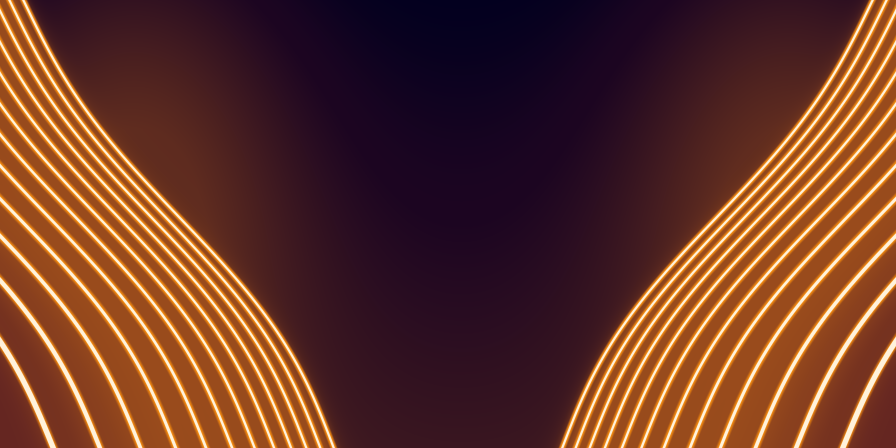
This background is drawn by a Shadertoy shader. Its source:

```glsl
// Two mirrored ribbons of glowing amber strands over a dark plum backdrop.
// Every strand is one S-shaped curve, shifted sideways by a growing offset;
// the backdrop is a colour ramp driven by a vertical fade and two soft glows.

#define STRANDS 12
#define STRAND_GAP 0.0297
#define GAP_GROWTH 0.000225
#define CORE_WIDTH 0.0025
#define HALO_WIDTH 0.0085
#define GLOW_LEVEL 0.85
#define FLOOR_WARMTH 0.62

const float PI = 3.14159;
const vec3 NAVY  = vec3(0.01, 0.00, 0.12);
const vec3 PLUM  = vec3(0.11, 0.02, 0.13);
const vec3 BROWN = vec3(0.37, 0.17, 0.12);
const vec3 EMBER = vec3(0.40, 0.15, 0.13);
const vec3 AMBER = vec3(0.61, 0.30, 0.11);
const vec3 ORANGE = vec3(0.94, 0.53, 0.06);
const vec3 CREAM = vec3(1.00, 0.95, 0.86);

// Inner ribbon edge: x is its position, y its slope, at depth t below the top
vec2 ribbonEdge(float t) {
    float x = 0.052 + 0.693 * (t - 0.06 * sin(2.0 * PI * t)) + 0.016 * sin(PI * t);
    float slope = 0.693 * (1.0 - 0.12 * PI * cos(2.0 * PI * t)) + 0.016 * PI * cos(PI * t);
    return vec2(x, slope);
}

float softGlow(vec2 p, vec2 center) {
    vec2 d = p - center;
    return exp(-7.0 * d.x * d.x - 2.5 * d.y * d.y);
}

vec3 backdrop(vec2 p) {
    float warmth = FLOOR_WARMTH * (1.0 - p.y);
    warmth += GLOW_LEVEL * (softGlow(p, vec2(0.30, 0.60)) + softGlow(p, vec2(1.76, 0.60)));
    vec3 color = mix(NAVY, PLUM, smoothstep(0.0, 0.35, warmth));
    return mix(color, BROWN, clamp((warmth - 0.35) / 0.65, 0.0, 1.0));
}

void mainImage(out vec4 fragColor, in vec2 fragCoord) {
    vec2 p = fragCoord / iResolution.xy * vec2(2.0, 1.0);
    float pixel = 1.0 / iResolution.y;
    float depth = 1.0 - p.y;
    vec3 color = backdrop(p);

    // Fold both sides together and measure inward from the ribbon edge
    float side = min(p.x, 2.0 - p.x);
    vec2 edge = ribbonEdge(depth);
    float inside = edge.x - side;
    float toNormal = inversesqrt(1.0 + edge.y * edge.y);

    // Warm fill, dimming towards the lower corners
    vec3 fill = mix(AMBER, EMBER, smoothstep(0.35, 0.72, inside));
    color = mix(color, fill, 0.95 * smoothstep(-0.022, 0.03, inside));

    // Strands: wide bloom, orange halo and pale core
    float bloom = 0.0, halo = 0.0, core = 0.0;
    for (int i = 0; i < STRANDS; i++) {
        float k = float(i);
        float thickness = k / float(STRANDS - 1);
        float offset = (STRAND_GAP * k + GAP_GROWTH * k * k * k) * (1.0 + 0.04 * p.y);
        float dist = abs(inside - offset) * toNormal;
        float width = CORE_WIDTH + 0.0035 * pow(thickness, 4.0);
        float reach = HALO_WIDTH + 0.004 * thickness * thickness;
        bloom = max(bloom, exp(-dist / 0.016));
        halo = max(halo, 1.0 - smoothstep(0.35 * reach, reach + 0.5 * pixel, dist));
        core = max(core, 1.0 - smoothstep(width - 0.7 * pixel, width + 0.7 * pixel, dist));
    }
    color = mix(color, AMBER, 0.45 * bloom);
    color = mix(color, ORANGE, halo);
    color = mix(color, CREAM, core);

    fragColor = vec4(color, 1.0);
}
```
